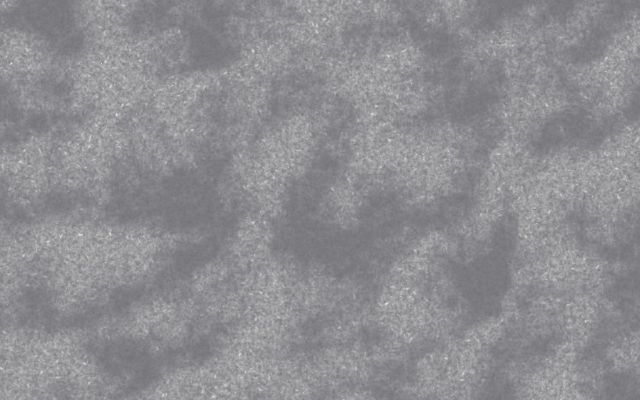
This texture is drawn by a WebGL 2 fragment shader. Its source:

```glsl
#version 300 es
precision highp float;

uniform vec2 u_resolution;
out vec4 fragColor;

// Integer hash of a lattice cell, two values in 0..1
vec2 hash2(vec2 cell) {
    uvec2 v = uvec2(ivec2(cell)) * 1664525u + 1013904223u;
    v.x += v.y * 1664525u;
    v.y += v.x * 1664525u;
    v ^= v >> 16u;
    v.x += v.y * 1664525u;
    v.y += v.x * 1664525u;
    v ^= v >> 16u;
    return vec2(v & 65535u) / 65535.0;
}

float cornerSlope(vec2 cell, vec2 offset) {
    float angle = 6.2832 * hash2(cell).x;
    return dot(vec2(cos(angle), sin(angle)), offset);
}

float gradientNoise(vec2 p) {
    vec2 i = floor(p), f = fract(p);
    vec2 u = f * f * f * (f * (f * 6.0 - 15.0) + 10.0);
    vec2 e = vec2(1.0, 0.0);
    return mix(mix(cornerSlope(i, f), cornerSlope(i + e, f - e), u.x),
               mix(cornerSlope(i + e.yx, f - e.yx), cornerSlope(i + 1.0, f - 1.0), u.x), u.y);
}

// Drifts lean along a diagonal, with a slow shaded face and a steep crest
float drifts(vec2 p) {
    vec2 q = vec2(dot(p, vec2(0.87, 0.5)) * 3.8, dot(p, vec2(-0.5, 0.87)) * 5.6) + 17.0;
    q.y -= 0.55 * gradientNoise(q);
    float height = gradientNoise(q);
    height += 0.55 * gradientNoise(q * 2.1 + 31.0);
    height += 0.3 * gradientNoise(p * 21.0 + 7.0);
    return height + 0.22 * gradientNoise(p * 43.0 + 3.0);
}

// Scattered elongated crystals, a few of them bright
float crystals(vec2 p) {
    vec2 cell = floor(p);
    float glint = 0.0;
    for (int y = -1; y <= 1; y++) {
        for (int x = -1; x <= 1; x++) {
            vec2 id = cell + vec2(x, y);
            vec2 look = hash2(id + 517.0);
            float angle = 6.2832 * look.x;
            vec2 d = p - id - hash2(id);
            d = vec2(dot(d, vec2(cos(angle), sin(angle))), dot(d, vec2(-sin(angle), cos(angle))));
            float shape = 1.0 - smoothstep(0.05, 0.45, length(d * vec2(1.0, 1.9)));
            glint = max(glint, shape * pow(look.y, 4.0));
        }
    }
    return glint;
}

void main() {
    vec2 p = gl_FragCoord.xy / u_resolution.y;

    // Soft light over the drifts
    float lit = smoothstep(-0.48, 0.42, drifts(p));
    float tone = mix(0.478, 0.612, lit);

    // Crumbly grain, faint in the hollows
    float grain = 0.45 * gradientNoise(p * 62.0 + 11.0)
                + 0.55 * gradientNoise(p * 118.0 + 53.0)
                + 0.4 * gradientNoise(p * 190.0 + 91.0);
    tone += grain * mix(0.05, 0.2, lit);

    // Fine and coarse glints
    float glint = 0.15 * crystals(p * 95.0 + 40.0) + 0.2 * crystals(p * 52.0 + 160.0);
    tone += glint * mix(0.12, 1.0, lit);

    // Rare strong sparkles
    float sparkle = smoothstep(0.86, 1.0, crystals(p * 66.0 + 300.0));
    tone += 0.25 * sparkle * mix(0.2, 1.0, lit);

    // Shade turns slightly blue
    vec3 color = vec3(tone) + vec3(0.0, 0.001, 0.02) * (1.0 - smoothstep(0.48, 0.7, tone));
    fragColor = vec4(color, 1.0);
}
```
